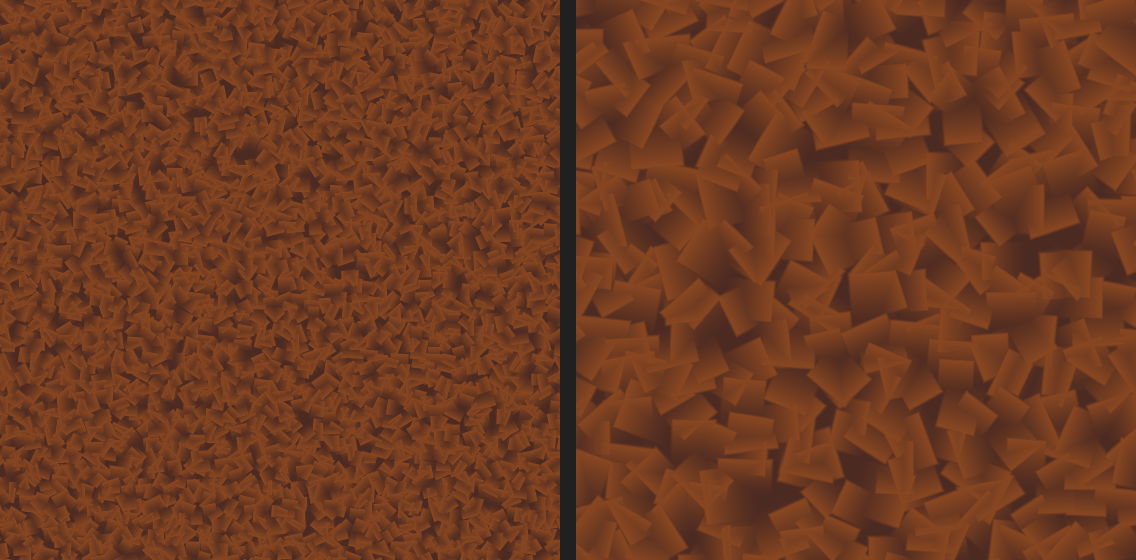
Left, the full canvas; right, a detail of the centre.
This texture is drawn by a WebGL 1 fragment shader. Its source:

```glsl
precision highp float;
// Rust-brown mottle of small overlapping rotated chips.
// Each chip ramps from dark to a bright, crisp edge; the brightest
// chip at a point wins, leaving angular dark pockets between them.

uniform vec2 u_resolution;

const float CELLS = 40.0;          // grid cells across the canvas
const float EDGE_SOFTNESS = 0.055; // half width of a chip edge, in cells
const float TAU = 6.2831853;
const vec3 DARK_UMBER = vec3(0.295, 0.163, 0.132);
const vec3 BRIGHT_RUST = vec3(0.548, 0.283, 0.128);

// Sine-free hash: three values in 0..1 per seed
vec3 hash3(vec3 seed) {
  vec3 p = fract(seed * vec3(0.1031, 0.1030, 0.0973));
  p += dot(p, p.yxz + 33.33);
  return fract((p.xxy + p.yxx) * p.zyx);
}

vec2 rotate(vec2 p, float angle) {
  float c = cos(angle);
  float s = sin(angle);
  return vec2(c * p.x + s * p.y, c * p.y - s * p.x);
}

// Brightness of a rectangle that ramps up along its local x axis
float chip(vec2 p, vec2 halfSize, float softness) {
  vec2 d = abs(p) - halfSize;
  float mask = 1.0 - smoothstep(-softness, softness, max(d.x, d.y));
  float ramp = clamp(0.5 + 0.5 * p.x / halfSize.x, 0.0, 1.0);
  return mask * ramp;
}

// Brightest of all chips near p; two chips are scattered in each cell
float chipField(vec2 p, float softness) {
  vec2 cell = floor(p);
  float brightest = 0.0;
  for (int y = -1; y <= 1; y++) {
    for (int x = -1; x <= 1; x++) {
      for (int layer = 0; layer < 2; layer++) {
        vec2 home = cell + vec2(float(x), float(y));
        vec3 seed = vec3(home + 17.0, float(layer) * 29.0 + 5.0);
        vec3 placement = hash3(seed);
        vec2 halfSize = mix(vec2(0.43), vec2(0.69), hash3(seed + 71.0).xy);
        vec2 local = rotate(p - home - placement.xy, placement.z * TAU);
        brightest = max(brightest, chip(local, halfSize, softness));
      }
    }
  }
  return brightest;
}

void main() {
  float canvasSize = min(u_resolution.x, u_resolution.y);
  vec2 uv = gl_FragCoord.xy / canvasSize;
  float softness = max(EDGE_SOFTNESS, 0.6 * CELLS / canvasSize);

  float tone = pow(chipField(uv * CELLS, softness), 1.3);
  gl_FragColor = vec4(mix(DARK_UMBER, BRIGHT_RUST, tone), 1.0);
}
```
